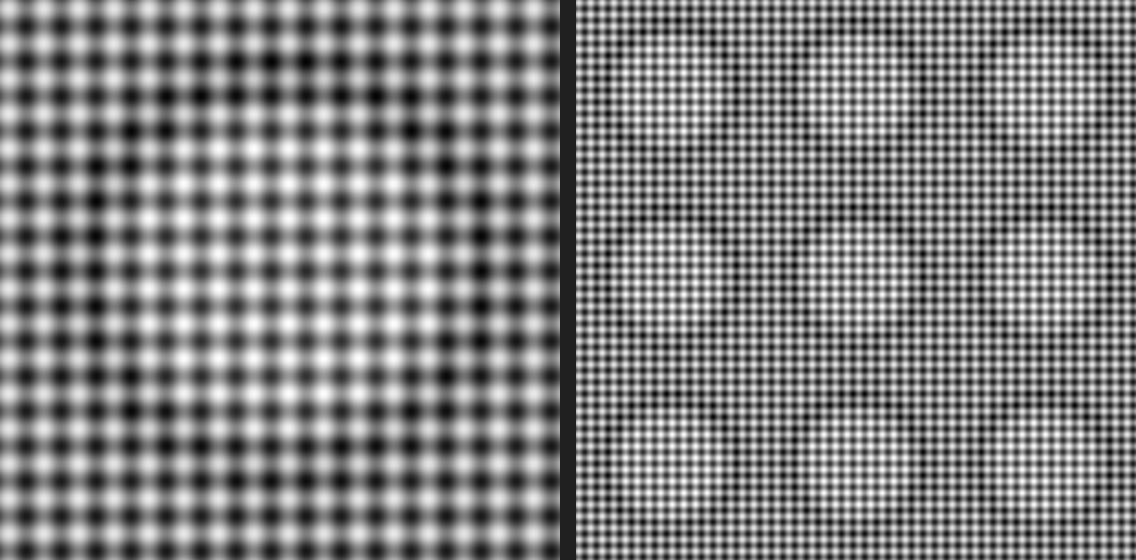
Left, the tile; right, the same tile 3 across and 3 down.
Write a WebGL 2 fragment shader that draws this pattern.

```glsl
#version 300 es
precision highp float;
// Soft grey checker of 16 by 16 crossed sine waves, with a pale disc and a dark halo.

uniform vec2 u_resolution;
out vec4 fragColor;

const float TAU = 6.2831853;
const float REPEATS = 16.0;

float hash(vec2 cell) {
  return fract(sin(dot(cell, vec2(127.1, 311.7))) * 43758.5453);
}

// Value noise that wraps after the given number of cells.
float wrappedNoise(vec2 p, float period) {
  vec2 cell = floor(p);
  vec2 blend = smoothstep(0.0, 1.0, p - cell);
  vec2 low = mod(cell, period);
  vec2 high = mod(cell + 1.0, period);
  float bottom = mix(hash(low), hash(vec2(high.x, low.y)), blend.x);
  float top = mix(hash(vec2(low.x, high.y)), hash(high), blend.x);
  return mix(bottom, top, blend.y);
}

// Broad light and dark drift laid over the waves; fades out before the edges.
float discShade(vec2 uv) {
  vec2 offset = uv - vec2(0.505, 0.515);
  float radius = length(offset);
  float disc = 1.0 - smoothstep(0.23, 0.35, radius);
  float halo = exp(-pow((radius - 0.355) / 0.048, 2.0));
  float haloDepth = 0.075 + 0.07 * offset.y;
  return 0.08 * disc - haloDepth * halo;
}

void main() {
  vec2 uv = gl_FragCoord.xy / u_resolution;

  // Crossed waves: bright and dark spots half a repeat apart.
  vec2 wave = sin(TAU * REPEATS * uv);
  float grey = 0.5 + 0.2 * (wave.x - wave.y);

  // Slight unevenness from spot to spot.
  float unevenness = wrappedNoise(uv * REPEATS, REPEATS) - 0.5;

  grey += discShade(uv) + 0.035 * unevenness;
  fragColor = vec4(vec3(clamp(grey, 0.0, 1.0)), 1.0);
}
```
